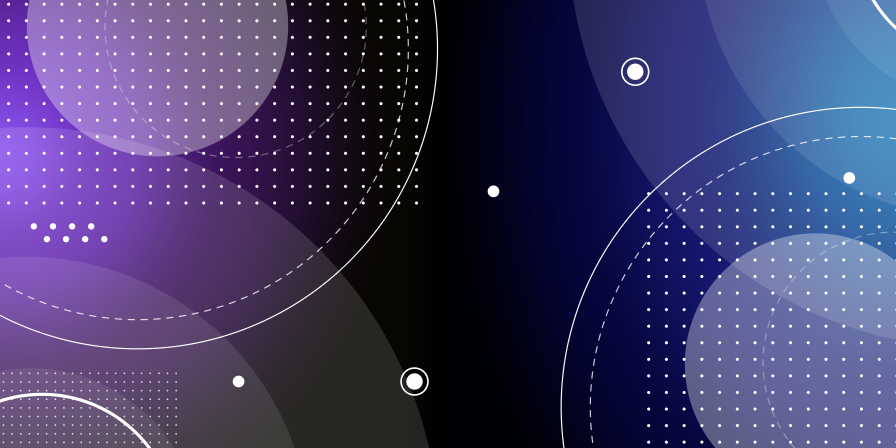
A Shadertoy shader for this background:

```glsl
// Violet and blue glows under translucent discs, thin orbits, dashed rings and dot grids.

// Lengths are in canvas units: the canvas is 384 units high, origin at the lower left.
const float CANVAS_HEIGHT = 384.0;
const float ORBIT_RADIUS = 257.0;
const float DASHED_RADIUS = 232.0;
const float DISC_RADIUS = 112.0;
const float DASH_PERIOD = 11.0;
const float LINE_WIDTH = 1.0;
const float ARC_WIDTH = 2.7;
const float DISC_ALPHA = 0.34;
const vec2 GRID_STEP = vec2(15.2, 14.2);
const vec2 VIOLET_GLOW = vec2(0.0, 254.0);
const vec2 BLUE_GLOW = vec2(768.0, 284.0);
const vec2 LEFT_ORBIT = vec2(118.0, 342.0);
const vec2 RIGHT_ORBIT = vec2(738.0, 35.0);
const vec2 LEFT_CORNER = vec2(22.0, -80.0);
const vec2 RIGHT_CORNER = vec2(842.0, 440.0);
const vec3 WHITE = vec3(1.0);

// Coverage of a signed distance, softened over one pixel
float fill(float d) {
    return clamp(0.5 - d * iResolution.y / CANVAS_HEIGHT, 0.0, 1.0);
}

float disc(vec2 p, vec2 center, float radius) {
    return fill(length(p - center) - radius);
}

float ring(vec2 p, vec2 center, float radius, float width) {
    return fill(abs(length(p - center) - radius) - 0.5 * width);
}

float dashedRing(vec2 p, vec2 center, float radius) {
    vec2 q = p - center;
    float count = floor(6.2831853 * radius / DASH_PERIOD);
    float phase = fract(atan(q.y, q.x) / 6.2831853 * count);
    float along = (abs(phase - 0.5) - 0.28) * DASH_PERIOD;
    return ring(p, center, radius, LINE_WIDTH) * fill(along);
}

// Dots on a lattice, limited to the cells from lo to hi
float dots(vec2 p, vec2 anchor, vec2 spacing, vec2 lo, vec2 hi, float radius) {
    vec2 cell = clamp(floor((p - anchor) / spacing + 0.5), lo, hi);
    return disc(p, anchor + cell * spacing, radius);
}

float target(vec2 p, vec2 center) {
    return max(disc(p, center, 7.0), ring(p, center, 11.5, 1.4));
}

// Two radial glows meeting in a black band
vec3 background(vec2 p) {
    float v = length(p - VIOLET_GLOW) / 350.0;
    vec3 violet = mix(vec3(0.53, 0.31, 0.92), vec3(0.40, 0.17, 0.70), smoothstep(0.0, 0.3, v));
    violet = mix(violet, vec3(0.23, 0.08, 0.35), smoothstep(0.25, 0.58, v));
    violet = mix(violet, vec3(0.03, 0.025, 0.01), smoothstep(0.5, 1.0, v));
    violet *= 1.0 - smoothstep(335.0, 385.0, p.x);

    float b = length((p - BLUE_GLOW) * vec2(1.0, 0.75)) / 390.0;
    vec3 blue = mix(vec3(0.10, 0.45, 0.70), vec3(0.08, 0.09, 0.43), smoothstep(0.0, 0.5, b));
    blue = mix(blue, vec3(0.02, 0.02, 0.23), smoothstep(0.45, 0.75, b));
    blue = mix(blue, vec3(0.0, 0.0, 0.02), smoothstep(0.7, 1.02, b));
    return mix(violet, blue, smoothstep(365.0, 400.0, p.x));
}

// Nested translucent discs around a corner, closed by a bold arc
vec3 cornerDiscs(vec3 color, vec2 p, vec2 center, vec2 arcCenter, float arcRadius) {
    color = mix(color, WHITE, 0.13 * disc(p, center, 355.0));
    color = mix(color, WHITE, 0.10 * disc(p, center, 244.0));
    color = mix(color, WHITE, 0.08 * disc(p, center + 0.3 * (arcCenter - center), 145.0));
    return mix(color, WHITE, ring(p, arcCenter, arcRadius, ARC_WIDTH));
}

// Large orbit and dashed ring, with an offset disc and a faint small ring
vec3 orbitGroup(vec3 color, vec2 p, vec2 center, vec2 discCenter, vec2 smallCenter) {
    color = mix(color, WHITE, DISC_ALPHA * disc(p, discCenter, DISC_RADIUS));
    color = mix(color, WHITE, 0.35 * dashedRing(p, smallCenter, DISC_RADIUS));
    color = mix(color, WHITE, 0.8 * dashedRing(p, center, DASHED_RADIUS));
    return mix(color, WHITE, ring(p, center, ORBIT_RADIUS, LINE_WIDTH));
}

void mainImage(out vec4 fragColor, in vec2 fragCoord) {
    vec2 p = fragCoord * CANVAS_HEIGHT / iResolution.y;
    vec3 color = background(p);

    color = cornerDiscs(color, p, LEFT_CORNER, vec2(36.0, -69.0), 115.0);
    color = cornerDiscs(color, p, RIGHT_CORNER, RIGHT_CORNER, 109.0);
    color = orbitGroup(color, p, LEFT_ORBIT, vec2(135.0, 362.0), vec2(202.0, 361.0));
    color = orbitGroup(color, p, RIGHT_ORBIT, vec2(699.0, 72.0), vec2(766.0, 73.0));

    // Dot grids
    float marks = dots(p, vec2(357.0, 210.0), GRID_STEP, vec2(-30.0, 0.0), vec2(0.0, 20.0), 1.3);
    marks = max(marks, dots(p, vec2(556.0, 218.0), GRID_STEP, vec2(0.0, -20.0), vec2(30.0, 0.0), 1.3));
    marks = max(marks, 0.8 * dots(p, vec2(151.0, 64.0), vec2(7.4), vec2(-30.0, -20.0), vec2(0.0), 0.7));

    // Two staggered rows of four dots
    for (float row = 0.0; row < 2.0; row++) {
        vec2 start = vec2(29.0, 190.0) + row * vec2(11.2, -11.0);
        marks = max(marks, dots(p, start, vec2(16.4), vec2(0.0), vec2(3.0, 0.0), 2.7));
    }

    // Lone dots and ringed dots
    marks = max(marks, disc(p, vec2(204.5, 57.0), 5.0));
    marks = max(marks, disc(p, vec2(423.0, 220.0), 5.0));
    marks = max(marks, disc(p, vec2(728.0, 231.5), 5.0));
    marks = max(marks, target(p, vec2(355.3, 57.0)));
    marks = max(marks, target(p, vec2(544.5, 322.5)));

    fragColor = vec4(mix(color, WHITE, marks), 1.0);
}
```
